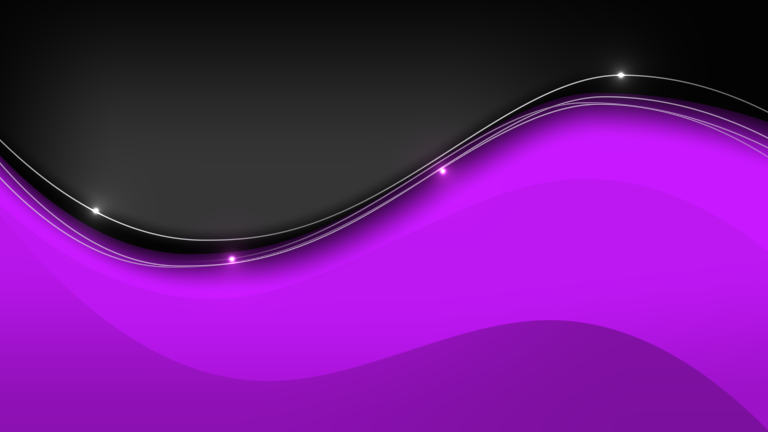
Write a Shadertoy shader that draws this background.

```glsl
// Flowing violet waves beneath a dark charcoal sheet, with thin silver strands
// and small light sparks along the seam. Each curve is an eased rise from a
// trough to a crest, with a parabola on either side.

// Height of a curve; sides holds the left rise and the right fall.
float wave(float x, vec2 trough, vec2 crest, vec2 sides, float skew) {
    float t = pow(clamp((x - trough.x) / (crest.x - trough.x), 0.0, 1.0), skew);
    float left = max(trough.x - x, 0.0);
    float right = max(x - crest.x, 0.0);
    return mix(trough.y, crest.y, t * t * (3.0 - 2.0 * t))
         + sides.x * left * left - sides.y * right * right;
}

// Distance to a curve from its height difference, corrected for slope.
float curveDistance(float height) {
    float gradient = length(vec2(dFdx(height), dFdy(height))) * iResolution.y;
    return height / max(gradient, 0.001);
}

float below(float height) {
    float pixel = 1.0 / iResolution.y;
    return 1.0 - smoothstep(-pixel, pixel, curveDistance(height));
}

float strand(float height) {
    return 1.0 - smoothstep(0.0, 0.001 + 1.0 / iResolution.y, abs(curveDistance(height)));
}

// Bright core with a soft halo.
vec3 spark(vec2 p, vec2 center, vec3 tint) {
    float d = length(p - center);
    return vec3(exp(-d * d * 30000.0)) + tint * (0.5 * exp(-d * 90.0) + 0.18 * exp(-d * 28.0));
}

void mainImage(out vec4 fragColor, in vec2 fragCoord) {
    vec2 p = fragCoord / iResolution.y;
    float x = p.x;

    // Signed heights above the seam, the violet layers and the strands
    float seam = p.y - wave(x, vec2(0.44, 0.412), vec2(1.382, 0.785), vec2(1.18, 0.43), 1.2);
    float middle = p.y - wave(x, vec2(0.491, 0.308), vec2(1.354, 0.586), vec2(0.9, 0.94), 1.0);
    float lower = p.y - wave(x, vec2(0.62, 0.118), vec2(1.273, 0.259), vec2(1.0, 1.0), 1.0);
    float silver = p.y - wave(x, vec2(0.4745, 0.444), vec2(1.4375, 0.826), vec2(1.03, 0.74), 1.2);
    float strandB = p.y - wave(x, vec2(0.417, 0.384), vec2(1.4, 0.776), vec2(1.37, 0.67), 1.22);
    float strandC = p.y - wave(x, vec2(0.394, 0.382), vec2(1.389, 0.759), vec2(1.33, 0.81), 1.22);
    float strandD = p.y - wave(x, vec2(0.417, 0.394), vec2(1.354, 0.762), vec2(1.36, 0.58), 1.2);

    // Charcoal sheet, fading to black at the borders and under the silver strand
    float light = smoothstep(-0.1, 0.4, 1.0 - p.y) * smoothstep(-0.12, 0.3, x)
                * (1.0 - smoothstep(1.0, 1.68, x));
    light *= smoothstep(-0.025, 0.035, curveDistance(silver));
    vec3 charcoal = vec3(0.012 + 0.195 * light);

    // Violet layers, each deepening toward the bottom
    vec3 violet = vec3(0.78, 0.095, 1.0);
    vec3 middleViolet = mix(vec3(0.61, 0.07, 0.78), vec3(0.74, 0.09, 0.95),
                            smoothstep(-0.05, 0.32, p.y - 0.12 * max(x - 1.0, 0.0)));
    vec3 lowerViolet = mix(vec3(0.55, 0.065, 0.7), vec3(0.72, 0.085, 0.92),
                           smoothstep(0.0, 0.42, p.y));
    lowerViolet = mix(lowerViolet, vec3(0.47, 0.06, 0.6), 0.8 * smoothstep(0.5, 1.5, x));
    violet = mix(violet, middleViolet, below(middle));
    violet = mix(violet, lowerViolet, below(lower));

    // Shadow cast by the sheet, wider along the rise
    float depth = -curveDistance(seam);
    float reach = mix(0.065, 0.11, smoothstep(0.0, 0.8, x));
    violet *= mix(0.12, 1.0, smoothstep(-0.02, reach, depth));

    vec3 color = mix(charcoal, violet, below(seam));

    // Silver strands with a slow shimmer along their length
    float shimmer = 0.65 + 0.2 * cos(6.5 * (x - 0.25));
    float strands = strand(silver) * shimmer;
    strands = max(strands, strand(strandB) * 0.6);
    strands = max(strands, strand(strandC) * (0.5 + 0.15 * cos(5.0 * x)));
    strands = max(strands, strand(strandD) * 0.5 * smoothstep(0.35, 0.9, x));
    color = mix(color, vec3(0.86, 0.84, 0.87), strands);

    // Sparks
    vec3 white = vec3(0.8);
    vec3 magenta = vec3(1.0, 0.3, 1.0);
    color += spark(p, vec2(0.222, 0.512), white);
    color += spark(p, vec2(1.4375, 0.826), white);
    color += spark(p, vec2(0.537, 0.4), magenta);
    color += spark(p, vec2(1.025, 0.604), magenta);

    fragColor = vec4(clamp(color, 0.0, 1.0), 1.0);
}
```
